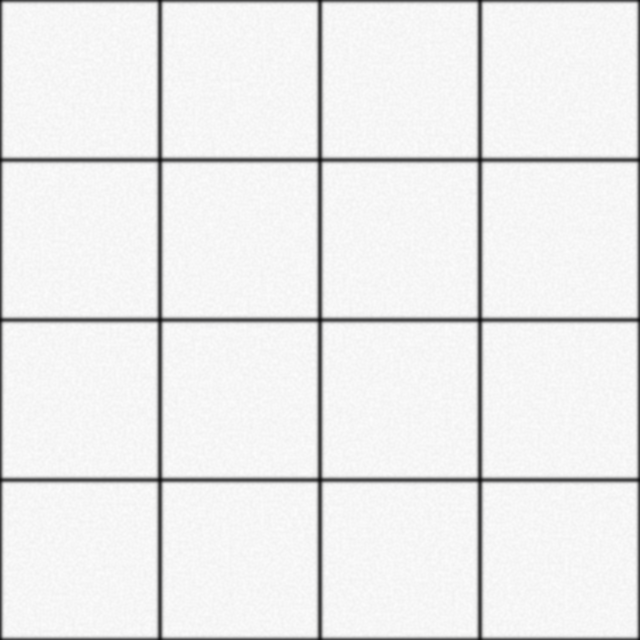
Write a WebGL 1 fragment shader that draws this pattern.

```glsl
precision highp float;

uniform vec2 u_resolution;

const float REPEATS = 4.0;
const vec3 PAPER = vec3(0.966, 0.966, 0.966);
const vec3 INK = vec3(0.0, 0.0, 0.004);

// Random unit gradient for a lattice point, wrapped at the period
vec2 latticeGradient(vec2 cell, float period) {
  vec3 p = fract(mod(cell, period).xyx * vec3(0.1031, 0.1030, 0.0973));
  p += dot(p, p.yzx + 33.33);
  float angle = 6.28319 * fract((p.x + p.y) * p.z);
  return vec2(cos(angle), sin(angle));
}

// Gradient noise that tiles over the unit square
float tilingNoise(vec2 uv, float period) {
  vec2 p = uv * period;
  vec2 cell = floor(p);
  vec2 f = p - cell;
  vec2 w = f * f * f * (f * (f * 6.0 - 15.0) + 10.0);
  vec2 e = vec2(1.0, 0.0);
  float a = dot(latticeGradient(cell, period), f);
  float b = dot(latticeGradient(cell + e.xy, period), f - e.xy);
  float c = dot(latticeGradient(cell + e.yx, period), f - e.yx);
  float d = dot(latticeGradient(cell + e.xx, period), f - e.xx);
  return mix(mix(a, b, w.x), mix(c, d, w.x), w.y);
}

// Fine paper grain, centred on zero
float paperGrain(vec2 uv) {
  return 0.026 * tilingNoise(uv, 187.0)
       + 0.015 * tilingNoise(uv, 101.0)
       + 0.004 * tilingNoise(uv, 32.0);
}

// Distance to the nearest grid line along one axis, in canvas units
float gridDistance(float x, float repeats) {
  return abs(fract(x * repeats + 0.5) - 0.5) / repeats;
}

// Soft line with a Gaussian profile
float softLine(float dist, float spread, float strength) {
  float t = dist / spread;
  return strength * exp(-0.5 * t * t);
}

void main() {
  vec2 uv = gl_FragCoord.xy / u_resolution;
  float pixel = 1.0 / min(u_resolution.x, u_resolution.y);
  float spread = max(0.00285, 0.6 * pixel);

  vec3 color = PAPER + paperGrain(uv);

  // Overlapping lines deepen at the crossings
  float upright = softLine(gridDistance(uv.x, REPEATS), spread, 0.765);
  float level = softLine(gridDistance(uv.y, REPEATS), spread, 0.725);
  color = mix(color, INK, upright);
  color = mix(color, INK, level);

  gl_FragColor = vec4(color, 1.0);
}
```
